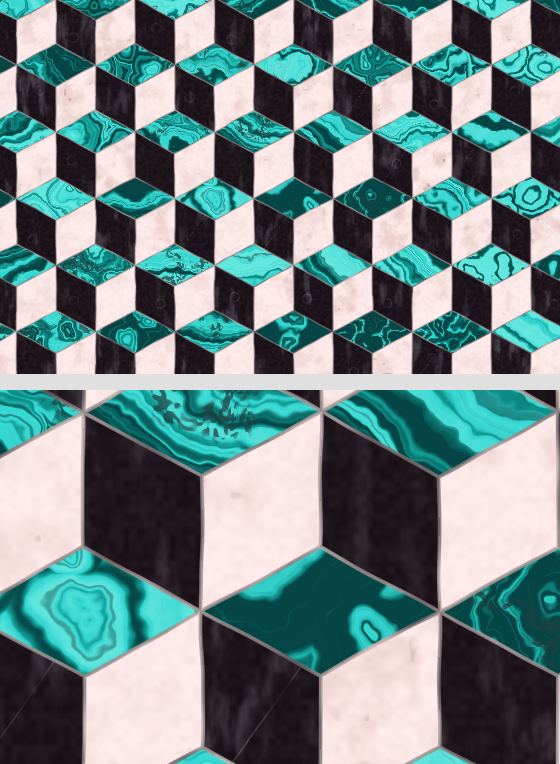
Top, the full canvas; bottom, a detail of the centre.
Write a Shadertoy shader that draws this pattern.

```glsl
float hash(vec2 p) {
    vec3 q = fract(p.xyx * vec3(0.1031, 0.1030, 0.0973));
    q += dot(q, q.yzx + 33.33);
    return fract((q.x + q.y) * q.z);
}

float noise(vec2 p) {
    vec2 i = floor(p), f = fract(p);
    f = f * f * (3.0 - 2.0 * f);
    return mix(mix(hash(i), hash(i + vec2(1, 0)), f.x),
               mix(hash(i + vec2(0, 1)), hash(i + vec2(1, 1)), f.x), f.y);
}

float fbm(vec2 p) {
    float sum = 0.0, amp = 0.53;
    for (int i = 0; i < 4; i++) {
        sum += amp * noise(p);
        p = mat2(1.6, 1.2, -1.2, 1.6) * p + 11.7;
        amp *= 0.5;
    }
    return sum;
}

// Banded green stone: straight layers or nested eyes, chosen per tile
vec3 malachite(vec2 s, vec2 id) {
    vec2 seed = floor(id * 17.0 + 90.0);
    float kind = hash(id + 53.1), tone = hash(id + 27.7);
    vec2 warp = vec2(fbm(s * 1.6 + seed), fbm(s * 1.6 + seed + 40.0)) - 0.5;
    s += warp * mix(0.5, 1.1, hash(id + 61.0));

    float eyes = 9.0;
    for (int i = 0; i < 5; i++) {
        vec2 k = seed + float(i) * 7.0;
        vec2 centre = (vec2(hash(k), hash(k + 3.5)) - 0.5) * vec2(2.2, 1.4);
        eyes = min(eyes, length(s - centre) * (0.7 + 0.6 * hash(k + 5.0)));
    }
    float angle = mix(-0.5, 1.0, hash(id + 71.0));
    float layers = dot(s, vec2(-sin(angle), cos(angle))) + 0.12 * s.x * s.x;
    float v = (kind < 0.45 ? layers : eyes) * mix(5.0, 11.0, hash(id + 83.0));

    float bands = 0.65 * noise(vec2(v, seed.x)) + 0.35 * noise(vec2(v * 3.0, seed.y));
    float t = smoothstep(0.15, 0.85, bands) + (tone - 0.5) * 0.75;
    t += 0.2 * (fbm(s * 5.0 + seed) - 0.5);
    vec3 col = mix(vec3(0.02, 0.27, 0.27), vec3(0.06, 0.59, 0.56), smoothstep(0.05, 0.5, t));
    col = mix(col, vec3(0.21, 0.84, 0.82), smoothstep(0.44, 0.7, t));
    col = mix(col, vec3(0.5, 0.94, 0.9), 0.6 * smoothstep(0.7, 1.1, t));

    // Fine dark seams and crumbly inclusions
    float seam = smoothstep(0.78, 0.95, noise(vec2(v * 2.0, seed.x + 9.0)));
    col = mix(col, vec3(0.03, 0.28, 0.28), 0.5 * seam);
    float crust = smoothstep(0.58, 0.7, fbm(s * 2.5 + seed + 70.0));
    crust *= smoothstep(0.4, 0.65, noise(s * 22.0)) * step(0.6, hash(id + 97.0));
    return mix(col, vec3(0.12, 0.25, 0.25), 0.75 * crust);
}

// Dark slate with vertical smears, dust, a scratch and a faint ring
vec3 slate(vec2 p, vec2 s, vec2 id) {
    float smear = fbm(p * vec2(45.0, 14.0));
    float dust = smoothstep(0.5, 0.85, smear) * (0.3 + 0.7 * hash(id + 13.0));
    vec3 col = mix(vec3(0.115, 0.075, 0.105), vec3(0.43, 0.41, 0.45), 0.6 * dust);
    col += 0.05 * (noise(p * 170.0) - 0.5);
    vec2 mark = s - vec2(-0.75 + 0.4 * hash(id + 31.0), 0.6 + 0.5 * hash(id + 37.0));
    float ring = 1.0 - smoothstep(0.0, 0.035, abs(length(mark) - 0.12));
    float scratch = 1.0 - smoothstep(0.0, 0.02, abs(mark.y + mark.x * 1.4 + 0.15 * mark.x * mark.x));
    col += 0.13 * ring * step(0.65, hash(id + 41.0)) * noise(p * 60.0);
    return col + 0.2 * scratch * step(0.8, hash(id + 43.0)) * noise(p * 35.0);
}

// Pale pink marble with mottling and small pits
vec3 marble(vec2 p, vec2 id) {
    float mottle = fbm(p * 28.0 + id);
    float stain = smoothstep(0.42, 0.8, mottle) * (0.3 + 0.7 * hash(id + 19.0));
    vec3 col = mix(vec3(0.99, 0.915, 0.91), vec3(0.88, 0.77, 0.75), 0.75 * stain);
    col += 0.035 * (noise(p * 160.0) - 0.5);
    return col - 0.2 * smoothstep(0.87, 0.97, noise(p * 75.0)) * stain;
}

void mainImage(out vec4 fragColor, in vec2 fragCoord) {
    vec2 p = fragCoord / iResolution.y;
    vec2 size = vec2(0.2116, 0.1783);
    float h = 0.323;   // half height of the top rhombus, in rows

    // Slightly uneven hand-cut edges
    vec2 cut = p + 0.003 * (vec2(noise(p * 22.0), noise(p * 22.0 + 50.0)) - 0.5);
    vec2 q = vec2(cut.x - 0.150, 0.826 - cut.y) / size;

    // Staggered cubes with interlocking zigzag borders
    float row = floor(q.y);
    float x = fract(q.x + 0.5 * mod(row, 2.0) + 0.5) - 0.5;
    if (q.y - row > 1.0 - 2.0 * h * abs(x)) row += 1.0;
    float shifted = q.x + 0.5 * mod(row, 2.0) + 0.5;
    vec2 id = vec2(floor(shifted), row) + 20.0;
    x = fract(shifted) - 0.5;
    float y = q.y - row;
    vec2 s = vec2(x, y) * size * 10.0;

    // Distance to the nearest joint, and the face colour
    float slope = h * (1.0 - 2.0 * abs(x));
    float slant = size.y * 0.878;
    float joint;
    vec3 col;
    if (y < slope) {
        joint = (slope - abs(y)) * slant;
        col = malachite(s, id);
    } else {
        joint = min(y - slope, 1.0 - 2.0 * h * abs(x) - y) * slant;
        joint = min(joint, min(abs(x), 0.5 - abs(x)) * size.x);
        col = x < 0.0 ? slate(p, s, id) : marble(p, id);
    }

    // Thin worn grout
    float aa = 0.8 / iResolution.y;
    float grout = 1.0 - smoothstep(0.0016 - aa, 0.0016 + aa, joint);
    vec3 groutCol = mix(vec3(0.38, 0.34, 0.35), vec3(0.8, 0.74, 0.72), noise(p * 30.0));
    col = mix(col, groutCol, 0.85 * grout);
    fragColor = vec4(clamp(col, 0.0, 1.0), 1.0);
}
```
